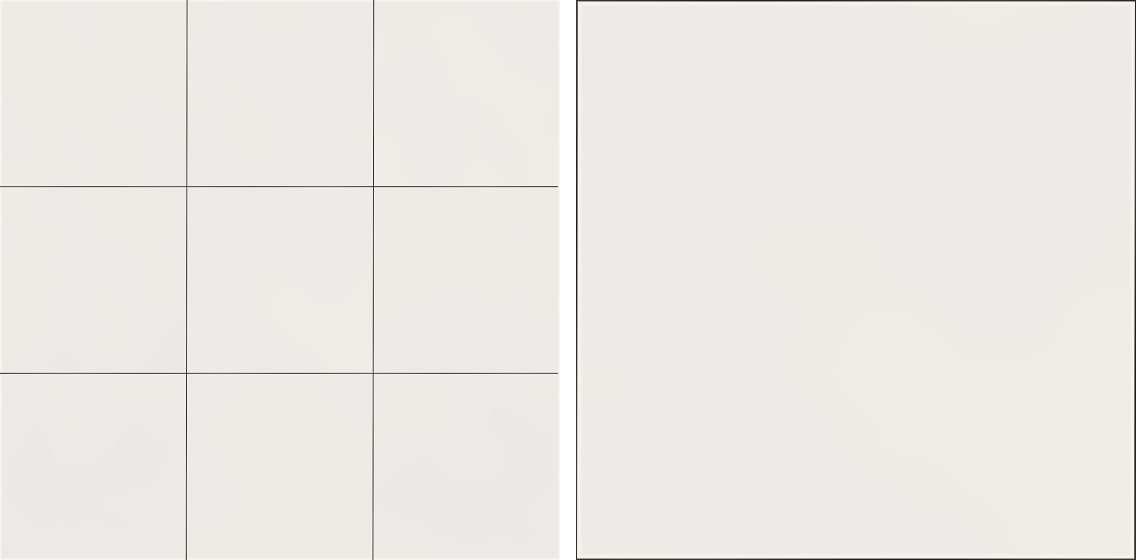
Left: the whole. Right: its middle third, enlarged.
Reproduce this pattern procedurally as a WebGL 2 fragment shader.

```glsl
#version 300 es
precision highp float;
// Three by three glazed off-white square tiles with thin dark joints.

uniform vec2 u_resolution;
out vec4 fragColor;

float hash(vec2 cell) {
    return fract(sin(dot(cell, vec2(127.1, 311.7))) * 43758.55);
}

// Layered sines, bent by each other, for soft cloudy glaze.
float glazeClouds(vec2 p) {
    float sum = 0.0;
    float weight = 0.5;
    for (int i = 0; i < 4; i++) {
        p = mat2(0.8, 0.6, -0.6, 0.8) * p * 1.7 + 2.3;
        sum += weight * sin(p.x + 1.3 * sin(p.y)) * sin(p.y + 0.9 * sin(p.x));
        weight *= 0.6;
    }
    return sum;
}

// Share of a pixel covered by a line, exact even below one pixel.
vec2 lineCoverage(vec2 offset, float halfWidth, float pixel) {
    vec2 high = min(offset + 0.5 * pixel, vec2(halfWidth));
    vec2 low = max(offset - 0.5 * pixel, vec2(-halfWidth));
    return clamp((high - low) / pixel, 0.0, 1.0);
}

void main() {
    vec2 uv = gl_FragCoord.xy / u_resolution;
    float pixel = 1.0 / min(u_resolution.x, u_resolution.y);

    // Grid, with the upright joints leaning very slightly.
    vec2 p = uv;
    p.x -= 0.0014 * (uv.y - 0.5) * smoothstep(0.0, 0.2, uv.x) * smoothstep(1.0, 0.8, uv.x);
    vec2 gridLine = round(p * 3.0);
    vec2 offset = p - gridLine / 3.0;
    vec2 tile = floor(p * 3.0);

    // Glaze: pinkish and creamy patches, with a faint shift per tile.
    float clouds = glazeClouds(uv * 5.0 + 9.0 * hash(tile));
    vec3 color = mix(vec3(0.925, 0.914, 0.905), vec3(0.933, 0.923, 0.902),
                     smoothstep(-0.5, 0.5, clouds));
    color += 0.004 * (hash(tile + 4.0) - 0.5);

    // Pale rounded rim on every tile.
    float edge = min(abs(offset.x), abs(offset.y));
    float rim = 1.0 - smoothstep(0.0015, 0.0045, edge);
    color = mix(color, vec3(0.98, 0.97, 0.95), 0.75 * rim);

    // Joints only between tiles; level ones stop just short of the right side.
    vec2 inside = step(0.5, gridLine) * step(gridLine, vec2(2.5));
    vec2 joint = lineCoverage(offset, 0.00085, pixel) * inside;
    joint.y *= 1.0 - smoothstep(0.995, 0.998, uv.x);
    joint *= 0.94 + 0.06 * sin(uv.yx * 23.0 + gridLine * 2.0);
    color = mix(color, vec3(0.13, 0.11, 0.10), max(joint.x, joint.y));

    fragColor = vec4(color, 1.0);
}
```
